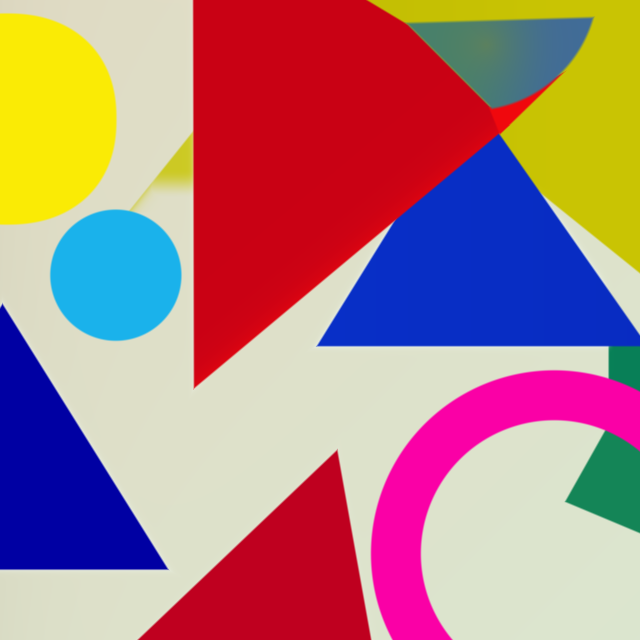
Write a Shadertoy shader that draws this background.

```glsl
const vec3 CREAM = vec3(0.87, 0.88, 0.79);
const vec3 WHITE = vec3(0.94, 0.97, 0.94);
const vec3 RED = vec3(0.79, 0.005, 0.08);
const vec3 BRIGHT_RED = vec3(0.94, 0.03, 0.05);
const vec3 CRIMSON = vec3(0.75, 0.0, 0.12);
const vec3 OCHRE = vec3(0.77, 0.75, 0.01);
const vec3 YELLOW = vec3(0.98, 0.92, 0.02);
const vec3 COBALT = vec3(0.03, 0.20, 0.80);
const vec3 NAVY = vec3(0.0, 0.0, 0.64);
const vec3 SKY = vec3(0.10, 0.70, 0.92);
const vec3 PINK = vec3(0.98, 0.0, 0.65);
const vec3 GREEN = vec3(0.08, 0.52, 0.34);

// Signed distance to the line a-b, negative on its left side.
float halfPlane(vec2 p, vec2 a, vec2 b) {
    vec2 along = normalize(b - a);
    return dot(p - a, vec2(along.y, -along.x));
}

// Convex shapes with counter-clockwise corners.
float triangle(vec2 p, vec2 a, vec2 b, vec2 c) {
    return max(halfPlane(p, a, b), max(halfPlane(p, b, c), halfPlane(p, c, a)));
}

float quad(vec2 p, vec2 a, vec2 b, vec2 c, vec2 d) {
    return max(max(halfPlane(p, a, b), halfPlane(p, b, c)),
               max(halfPlane(p, c, d), halfPlane(p, d, a)));
}

float disc(vec2 p, vec2 center, float radius) {
    return length(p - center) - radius;
}

// Slightly squared disc.
float softSquare(vec2 p, vec2 center, vec2 radius) {
    vec2 q = pow(abs(p - center) / radius, vec2(2.25));
    return (pow(q.x + q.y, 1.0 / 2.25) - 1.0) * radius.y;
}

float coverage(float d, float blur) {
    return 1.0 - smoothstep(-blur, blur, d);
}

vec3 paint(vec3 base, vec3 color, float d, float blur) {
    return mix(base, color, coverage(d, blur));
}

// Narrow pale rim just outside a shape.
vec3 rim(vec3 base, float d, float strength) {
    return mix(base, WHITE, strength * exp(-max(d, 0.0) / 0.003));
}

void mainImage(out vec4 fragColor, in vec2 fragCoord) {
    vec2 p = fragCoord / iResolution.xy;
    float blur = max(0.002, 0.8 / iResolution.y);

    // Paper, cooler towards the lower right
    vec3 col = CREAM + vec3(-0.01, 0.02, 0.02) * (p.x - p.y);
    col -= 0.02 * exp(-12.0 * p.x);

    // Ochre corner and the faded sliver beside the large triangle
    vec3 ochre = OCHRE + vec3(0.02, 0.02, 0.0) * smoothstep(0.6, 0.95, p.x);
    col = paint(col, ochre, halfPlane(p, vec2(0.866, 0.681), vec2(1.0, 0.573)), blur);
    float sliver = triangle(p, vec2(0.200, 0.668), vec2(0.31, 0.668), vec2(0.31, 0.805));
    float sliverEdge = halfPlane(p, vec2(0.31, 0.805), vec2(0.200, 0.668));
    float fade = max(smoothstep(0.69, 0.735, p.y), 0.7 * exp(-abs(sliverEdge) / 0.006));
    col = mix(col, vec3(0.80, 0.79, 0.14), fade * coverage(sliver, blur));

    // Green panels
    float panel = quad(p, vec2(0.951, 0.32), vec2(1.1, 0.32), vec2(1.1, 0.475), vec2(0.951, 0.475));
    float flap = quad(p, vec2(0.883, 0.216), vec2(1.1, 0.125), vec2(1.1, 0.335), vec2(0.950, 0.335));
    col = paint(col, GREEN - vec3(0.05, 0.02, 0.0), panel, blur);
    col = paint(col, GREEN, flap, blur);

    // Cobalt triangle
    float cobalt = triangle(p, vec2(0.495, 0.459), vec2(1.012, 0.459), vec2(0.738, 0.851));
    float onPaper = smoothstep(0.72, 0.64, p.y) * smoothstep(0.96, 0.94, p.x);
    col = rim(col, cobalt, 0.7 * onPaper);
    col = paint(col, COBALT - vec3(0.0, 0.03, 0.04) * p.x, cobalt, blur);

    // Large red triangle with a clipped top and a bright tip
    float large = triangle(p, vec2(0.301, 1.298), vec2(0.303, 0.393), vec2(0.795, 0.804));
    large = max(large, halfPlane(p, vec2(0.638, 0.961), vec2(0.573, 1.0)));
    float lowerEdge = halfPlane(p, vec2(0.303, 0.393), vec2(0.795, 0.804));
    vec3 red = mix(RED, BRIGHT_RED, 0.5 * exp(-abs(lowerEdge) / 0.02));
    col = rim(col, large, 0.4 * smoothstep(0.34, 0.30, p.x));
    col = paint(col, red, large, blur);
    float tip = triangle(p, vec2(0.764, 0.832), vec2(0.781, 0.790), vec2(0.880, 0.886));
    col = paint(col, BRIGHT_RED, tip, blur);

    // Teal bowl
    float bowl = triangle(p, vec2(0.635, 0.964), vec2(0.850, 0.749), vec2(1.10, 0.978));
    bowl = max(bowl, disc(p, vec2(0.736, 1.026), 0.1985));
    vec3 teal = mix(vec3(0.27, 0.50, 0.43), vec3(0.25, 0.42, 0.60), smoothstep(0.70, 0.88, p.x));
    teal = mix(teal, vec3(0.42, 0.52, 0.30), 0.6 * exp(-disc(p, vec2(0.76, 0.93), 0.0) / 0.05));
    col = paint(col, teal, bowl, blur * 1.5);

    // Discs
    col = paint(col, YELLOW, softSquare(p, vec2(0.010, 0.814), vec2(0.172, 0.165)), blur);
    col = paint(col, SKY, disc(p, vec2(0.181, 0.570), 0.1025), blur);

    // Lower triangles
    float navy = triangle(p, vec2(-0.26, 0.110), vec2(0.263, 0.110), vec2(0.004, 0.525));
    col = rim(col, navy, 0.6);
    col = paint(col, NAVY, navy, blur);
    float crimson = triangle(p, vec2(0.110, -0.1), vec2(0.598, -0.1), vec2(0.527, 0.297));
    col = rim(col, crimson, 0.2);
    col = paint(col, CRIMSON, crimson, blur);

    // Pink ring
    float ring = abs(disc(p, vec2(0.866, 0.135), 0.2474)) - 0.039;
    col = paint(col, PINK, ring, blur);

    fragColor = vec4(clamp(col, 0.0, 1.0), 1.0);
}
```
